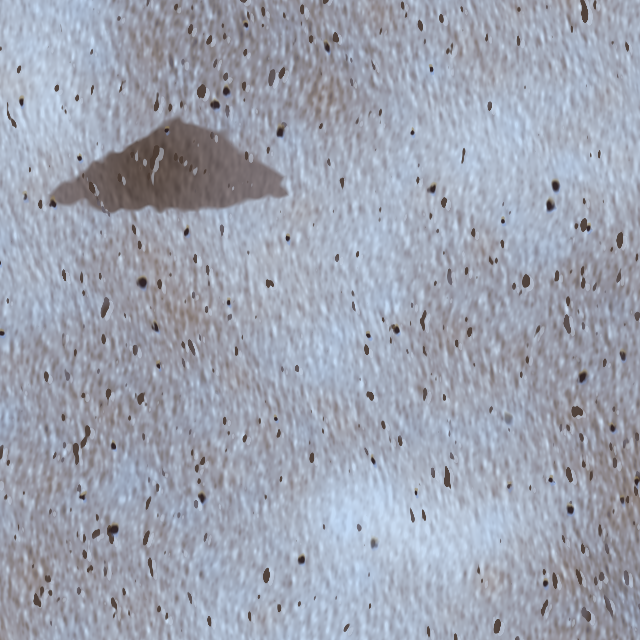
A three.js fragment shader for this texture:

```glsl
// Weathered pale blue-grey wall: cloudy stains, fine upright grain, brown flecks,
// one soft brown patch and a few dark pits with coloured fringes.
// All noise is cellular: jittered kernels or spots summed over neighbouring cells.
varying vec2 vUv;

const vec3 PALE = vec3(0.72, 0.77, 0.84);
const vec3 MID = vec3(0.64, 0.67, 0.73);
const vec3 DIM = vec3(0.57, 0.57, 0.62);
const vec3 TAUPE = vec3(0.51, 0.49, 0.50);
const vec3 SLATE = vec3(0.40, 0.38, 0.42);
const vec3 UMBER = vec3(0.29, 0.23, 0.20);
const vec3 PIT = vec3(0.15, 0.10, 0.11);
const vec3 OCHRE = vec3(0.60, 0.52, 0.34);
const vec3 AZURE = vec3(0.48, 0.60, 0.84);

float hash(vec2 p) {
  vec3 q = fract(p.xyx * vec3(0.1031, 0.1030, 0.0973));
  q += dot(q, q.yzx + 33.33);
  return fract((q.x + q.y) * q.z);
}

vec2 jitter(vec2 cell) {
  return vec2(hash(cell), hash(cell + 57.3));
}

// Smooth signed noise: one randomly weighted kernel per cell.
float cellNoise(vec2 p) {
  vec2 base = floor(p);
  float sum = 0.0;
  for (int j = -1; j <= 1; j++) {
    for (int i = -1; i <= 1; i++) {
      vec2 cell = base + vec2(float(i), float(j));
      vec2 d = p - cell - jitter(cell);
      sum += (hash(cell + 19.7) * 2.0 - 1.0) * exp(-5.0 * dot(d, d));
    }
  }
  return sum;
}

// Coverage of scattered spots; radii are in cells, density is the filled share.
float spots(vec2 p, float density, float minRadius, float maxRadius) {
  vec2 base = floor(p);
  float cover = 0.0;
  for (int j = -1; j <= 1; j++) {
    for (int i = -1; i <= 1; i++) {
      vec2 cell = base + vec2(float(i), float(j));
      float size = hash(cell + 3.1);
      float radius = mix(minRadius, maxRadius, size * size);
      float dist = length(p - cell - jitter(cell)) / radius;
      float present = smoothstep(0.0, 0.05, density - hash(cell + 7.9));
      cover = max(cover, present * (1.0 - smoothstep(0.5, 1.3, dist)));
    }
  }
  return cover;
}

float blob(vec2 p, vec2 center, vec2 radius) {
  vec2 d = (p - center) / radius;
  return exp(-dot(d, d));
}

// Broad distribution of grime over the wall.
float grime(vec2 p, float clouds) {
  float g = 0.32 + 0.27 * clouds;
  g += 0.46 * blob(p, vec2(0.36, 0.95), vec2(0.25, 0.15));
  g += 0.26 * blob(p, vec2(0.16, 0.30), vec2(0.34, 0.26));
  g += 0.42 * blob(p, vec2(0.97, 0.08), vec2(0.14, 0.17));
  g += 0.32 * blob(p, vec2(0.92, 0.50), vec2(0.15, 0.18));
  g -= 0.38 * blob(p, vec2(0.68, 0.18), vec2(0.20, 0.09));
  g -= 0.36 * blob(p, vec2(0.06, 0.86), vec2(0.10, 0.15));
  g -= 0.26 * blob(p, vec2(0.38, 0.57), vec2(0.16, 0.11));
  return g - 0.24 * blob(p, vec2(0.78, 0.75), vec2(0.25, 0.12));
}

// Low tent-shaped stain with a ragged, soft outline.
float patchMask(vec2 p, float ragged) {
  float roof = p.y - 0.82 + 0.58 * abs(p.x - 0.28);
  float floorEdge = 0.678 + 0.15 * max(p.x - 0.3, 0.0) - p.y;
  float sides = max(p.x - 0.445, 0.07 - p.x);
  float edge = max(max(roof, floorEdge), sides) + 0.009 * ragged;
  return 1.0 - smoothstep(-0.005, 0.006, edge);
}

vec3 wallColor(float tone) {
  float t = tone * 3.0;
  vec3 c = mix(PALE, MID, clamp(t, -0.9, 1.0));
  c = mix(c, DIM, clamp(t - 1.0, 0.0, 1.0));
  c = mix(c, TAUPE, clamp(t - 2.0, 0.0, 1.0));
  return mix(c, SLATE, clamp(0.6 * (t - 3.0), 0.0, 1.0));
}

void main() {
  vec2 p = vUv;
  // Layered sines bend the upright grain.
  float bend = 0.010 * sin(9.0 * p.y + 5.0 * p.x) + 0.003 * sin(31.0 * p.y + 17.0 * p.x);
  vec2 q = p + vec2(bend, 0.0);
  float fine = cellNoise(p * 17.0);
  float clump = cellNoise(q * vec2(46.0, 30.0) + 70.0);
  float clouds = cellNoise(p * 3.2) + 0.7 * cellNoise(p * 7.5 + 11.0) + 0.4 * fine;
  float dirt = grime(p, clouds);
  float wear = clamp(dirt, 0.0, 1.0);

  // Stained wall with raised grain, lit from one side.
  vec2 grainPos = q * vec2(118.0, 52.0);
  float grain = cellNoise(grainPos);
  float relief = grain - cellNoise(grainPos + vec2(0.55, 0.25));
  float grit = cellNoise(q * vec2(205.0, 100.0) + 40.0);
  float rough = 0.55 + 0.75 * wear;
  vec3 color = wallColor(dirt + rough * (0.48 * relief + 0.36 * grit));
  color += vec3(0.014, 0.002, -0.012) * (clouds + fine);

  // Brown patch, darker left of its middle.
  float core = blob(p, vec2(0.23, 0.74), vec2(0.10, 0.10));
  vec3 stain = mix(vec3(0.47, 0.43, 0.44), UMBER + 0.05, core) + 0.06 * relief + 0.03 * grit;
  color = mix(color, stain, 0.94 * patchMask(p, fine + cellNoise(p * 45.0)));

  // Ragged upright flecks cut from noise, each with a pale rim on one side.
  vec2 fleckPos = q * vec2(92.0, 42.0) + 23.0;
  float cut = 0.86 - 0.42 * smoothstep(0.1, 0.9, dirt) - 0.24 * core;
  float raggedness = 0.30 * clump + 0.20 * grit;
  float fleck = smoothstep(cut, cut + 0.17, cellNoise(fleckPos) + raggedness);
  float rim = smoothstep(cut, cut + 0.2, cellNoise(fleckPos - vec2(0.60, -0.2)) + raggedness);
  color = mix(color, PALE + 0.06, 0.50 * rim * (1.0 - fleck));
  vec3 fleckColor = mix(SLATE, UMBER, smoothstep(-0.5, 0.3, fine + clump + core));
  color = mix(color, fleckColor, 0.92 * fleck);

  // Sparse ragged pits, ochre above and azure below.
  vec2 pitPos = q * vec2(17.0, 13.0) + 4.0 + 0.045 * vec2(grit + grain, grain - clump);
  color = mix(color, OCHRE, 0.6 * spots(pitPos - vec2(0.0, 0.06), 0.2, 0.05, 0.12));
  color = mix(color, AZURE, 0.5 * spots(pitPos + vec2(-0.03, 0.06), 0.2, 0.05, 0.12));
  color = mix(color, PIT, 0.92 * spots(pitPos, 0.2, 0.05, 0.13));

  gl_FragColor = vec4(clamp(color, 0.0, 1.0), 1.0);
}
```
